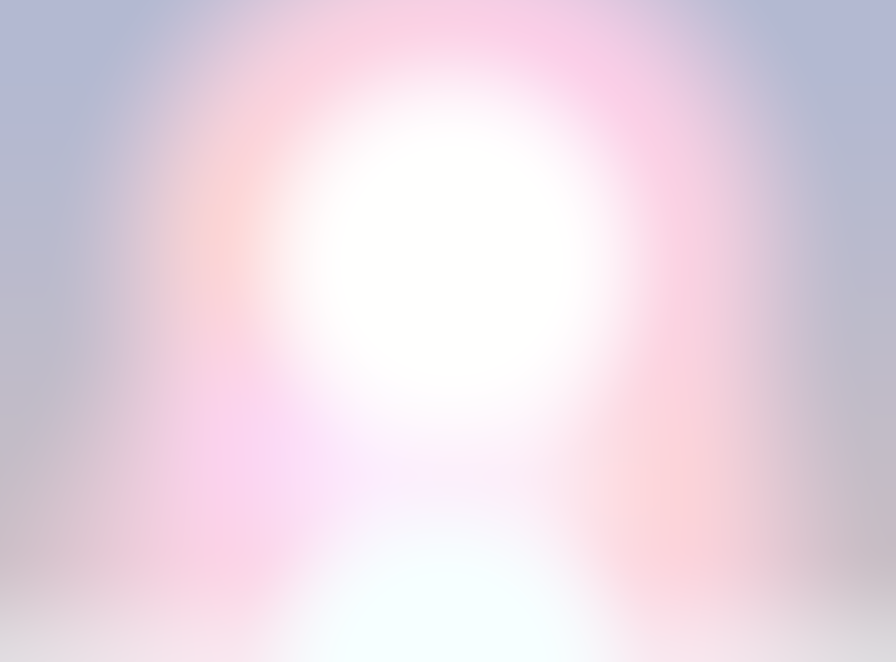
Write a WebGL 1 fragment shader that draws this background.

```glsl
precision highp float;

uniform vec2 u_resolution;

// Colours
const vec3 SKY_TOP = vec3(0.70, 0.725, 0.82);
const vec3 SKY_LOW = vec3(0.785, 0.74, 0.765);
const vec3 PINK = vec3(0.985, 0.825, 0.885);
const vec3 LILAC = vec3(0.988, 0.93, 0.982);
const vec3 CORE_WHITE = vec3(1.0, 1.0, 0.997);
const vec3 FLOOR_WHITE = vec3(0.965, 1.0, 1.0);

// Places and sizes, in canvas heights from the bottom centre
const vec2 CORE_POS = vec2(0.006, 0.603);
const vec2 CORE_RADII = vec2(0.15, 0.36);
const vec2 FLOOR_POS = vec2(-0.004, -0.015);
const vec2 FLOOR_RADII = vec2(0.13, 0.33);
const vec2 HALO_RADII = vec2(0.33, 0.62);
const vec2 LILAC_RADII = vec2(0.08, 0.36);
const float TOP_SQUASH = 0.95;
const float HALO_SPREAD = 0.11;
const float SPREAD_TILT = 0.08;
const float MIST_HEIGHT = 0.18;
const float MIST_AMOUNT = 0.47;

// One inside the inner radius, zero beyond the outer one
float falloff(vec2 radii, float d) {
  return 1.0 - smoothstep(radii.x, radii.y, d);
}

float blob(vec2 p, vec2 center, float radius) {
  vec2 q = (p - center) / radius;
  return exp(-dot(q, q));
}

// Warm and cool shifts around the pink ring
vec3 ringTint(vec2 p) {
  vec3 magenta = vec3(0.0, 0.0, 0.055) * blob(p, vec2(-0.29, 0.33), 0.16);
  vec3 peach = vec3(0.005, 0.01, -0.05) * blob(p, vec2(-0.32, 0.65), 0.20);
  vec3 rose = vec3(0.0, -0.015, 0.025) * blob(p, vec2(0.20, 0.93), 0.25);
  vec3 apricot = vec3(0.005, 0.005, -0.035) * blob(p, vec2(0.32, 0.26), 0.18);
  return magenta + peach + rose + apricot;
}

void main() {
  vec2 p = gl_FragCoord.xy / u_resolution.y;
  p.x -= 0.5 * u_resolution.x / u_resolution.y;

  // Round halo above, straight column below
  vec2 q = p - CORE_POS;
  q.y *= q.y > 0.0 ? TOP_SQUASH : 1.0;
  float haloDist = length(vec2(q.x, max(q.y, 0.0)));

  // The halo softens towards the ground, more on the left
  float lowness = 1.0 - smoothstep(0.1, 0.5, p.y);
  float spread = lowness * (HALO_SPREAD - SPREAD_TILT * p.x);
  float halo = falloff(HALO_RADII + vec2(0.0, spread), haloDist);

  // Backdrop, pink ring and lilac interior
  vec3 color = mix(SKY_LOW, SKY_TOP, smoothstep(0.0, 1.0, p.y));
  vec3 glow = mix(PINK, LILAC, falloff(LILAC_RADII, haloDist));
  color = mix(color, glow + ringTint(p), halo);

  // Ground mist and the two white lights
  float mist = falloff(vec2(-0.02, MIST_HEIGHT), p.y);
  color = mix(color, FLOOR_WHITE, MIST_AMOUNT * mist);
  color = mix(color, CORE_WHITE, falloff(CORE_RADII, length(q)));
  color = mix(color, FLOOR_WHITE, falloff(FLOOR_RADII, length(p - FLOOR_POS)));

  gl_FragColor = vec4(clamp(color, 0.0, 1.0), 1.0);
}
```
